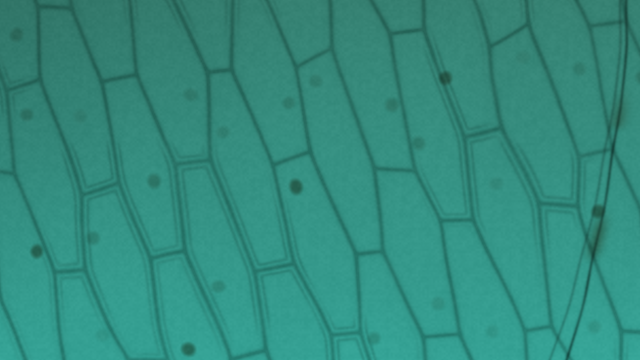
A Shadertoy shader for this texture:

```glsl
// Stained onion skin under a microscope: long slanted cells, nuclei and one dark fold.

const vec2 LATTICE = vec2(1.0, 1.155);            // column spacing, cell length
const mat2 TO_CELLS = mat2(7.2, 0.25, -1.95, 2.1); // canvas to sheared cell space

const vec3 TEAL_LIGHT = vec3(0.208, 0.640, 0.588);
const vec3 TEAL_DARK  = vec3(0.214, 0.512, 0.452);
const vec3 WALL_TINT  = vec3(0.70, 0.765, 0.755);
const vec3 NUCLEUS_TINT = vec3(0.80, 0.80, 0.77);
const vec3 FOLD_TINT  = vec3(0.50, 0.56, 0.55);
const vec3 BROWN_TINT = vec3(0.84, 0.72, 0.66);

float hash(vec2 p) {
    return fract(sin(dot(p, vec2(127.1, 311.7))) * 43758.5453);
}

vec2 hash2(vec2 p) {
    return vec2(hash(p), hash(p + 37.3));
}

float noise(vec2 p) {
    vec2 i = floor(p), f = fract(p);
    f = f * f * (3.0 - 2.0 * f);
    return mix(mix(hash(i), hash(i + vec2(1, 0)), f.x),
               mix(hash(i + vec2(0, 1)), hash(i + vec2(1, 1)), f.x), f.y);
}

float smoothMin(float a, float b, float k) {
    float h = max(k - abs(a - b), 0.0) / k;
    return min(a, b) - 0.25 * h * h * k;
}

// Soft line of the given half width around distance zero
float softLine(float d, float width) {
    return exp(-d * d / (width * width));
}

// Jittered centre of a cell; odd columns are shifted by half a cell
vec2 cellSite(vec2 id) {
    vec2 jitter = (hash2(id) - 0.5) * vec2(0.13, 0.36);
    return (id + vec2(0.0, 0.5 * mod(id.x, 2.0)) + jitter) * LATTICE;
}

// x: distance to the nearest wall, y: nucleus cover, z: how brown the nucleus is
vec3 cellLayer(vec2 q, mat2 toCells) {
    vec2 base = floor(q / LATTICE);
    mat2 toCanvas = inverse(toCells);
    vec2 nearest = vec2(0.0);
    float best = 1e3, nucleus = 0.0, brown = 0.0;

    for (int j = -2; j <= 2; j++)
    for (int i = -2; i <= 2; i++) {
        vec2 id = base + vec2(i, j);
        vec2 site = cellSite(id);
        float d = dot(q - site, q - site);
        if (d < best) { best = d; nearest = site; }

        vec2 spot = site + (hash2(id + 11.7) - 0.5) * vec2(0.85, 0.75);
        float r = length(toCanvas * (q - spot));
        float kind = hash(id + 5.1);
        float cover = (1.0 - smoothstep(0.009, 0.026, r)) * mix(0.3, 1.0, kind);
        nucleus = max(nucleus, cover);
        brown = max(brown, cover * smoothstep(0.72, 0.85, kind));
    }

    float wall = 1.0;
    for (int j = -2; j <= 2; j++)
    for (int i = -2; i <= 2; i++) {
        vec2 site = cellSite(base + vec2(i, j));
        vec2 across = site - nearest;
        if (dot(across, across) < 1e-4) continue;
        float d = dot(0.5 * (site + nearest) - q, across) / length(across * toCells);
        wall = smoothMin(wall, d, 0.008);
    }
    return vec3(wall, nucleus, brown);
}

// Signed sideways distance to the bent fold near the right border
float foldDistance(vec2 p, float bend) {
    float x = 1.745 - 0.04 * p.y - bend * p.y * p.y;
    return p.x - x - 0.012 * (noise(vec2(p.y * 7.0, 3.0)) - 0.5);
}

void mainImage(out vec4 fragColor, in vec2 fragCoord) {
    // Height units, y counted down from the top
    vec2 p = vec2(fragCoord.x, iResolution.y - fragCoord.y) / iResolution.y;

    // Light falling off towards the top and its left corner
    vec3 color = mix(TEAL_DARK, TEAL_LIGHT, p.y);
    color *= 1.0 - 0.09 * exp(-3.0 * dot(p, p));
    color *= 0.985 + 0.03 * noise(p * 5.0);

    // Cells with gently bent walls
    vec2 warp = vec2(noise(p * 4.5), noise(p * 4.5 + 19.0)) - 0.5;
    vec3 cell = cellLayer(TO_CELLS * (p + 0.026 * warp), TO_CELLS);
    float strength = 0.7 + 0.3 * noise(p * 9.0 + 4.0);
    float doubled = smoothstep(0.55, 0.8, noise(p * 4.0 + 31.0));
    float wall = strength * softLine(cell.x, 0.0066);
    wall = max(wall, 0.5 * doubled * softLine(cell.x - 0.017, 0.005));
    wall += 0.12 * softLine(cell.x, 0.017);

    color *= mix(vec3(1.0), NUCLEUS_TINT, cell.y);
    color *= mix(vec3(1.0), BROWN_TINT, 0.7 * cell.z);
    color *= mix(vec3(1.0), WALL_TINT, min(wall, 1.0));

    // Fold: a dark crease, a faint companion and brown stains along it
    float crease = foldDistance(p, 0.13);
    float fold = softLine(crease, 0.005) * (0.65 + 0.35 * noise(p * 14.0));
    fold = max(fold, 0.4 * softLine(foldDistance(p, 0.16) + 0.017, 0.005));
    float stain = softLine(crease, 0.022) * smoothstep(0.62, 0.9, noise(vec2(p.y * 9.0, 8.0)));
    color *= mix(vec3(1.0), FOLD_TINT, fold);
    color *= mix(vec3(1.0), BROWN_TINT, stain);

    // Fine sensor grain
    float grain = noise(p * 170.0) + 0.7 * noise(p * 80.0 + 7.0) - 0.85;
    color += 0.02 * grain;

    fragColor = vec4(color, 1.0);
}
```
